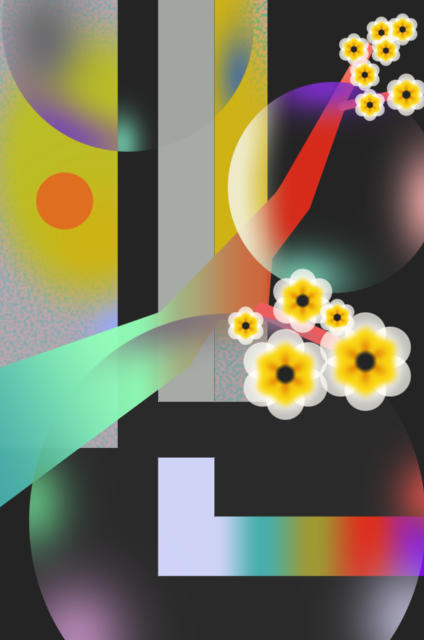
Give the GLSL for this background, as a WebGL 1 fragment shader.

```glsl
precision highp float;
uniform vec2 u_resolution;

const vec3 TEAL = vec3(.28, .68, .67);
const vec3 RED = vec3(.87, .17, .1);
const vec3 GOLD = vec3(.81, .7, .08);

vec2 gradient(vec2 cell) {
  float a = 6.2832 * fract(sin(dot(cell, vec2(127.1, 311.7))) * 4375.85);
  return vec2(cos(a), sin(a));
}

float noise(vec2 p) {
  vec2 i = floor(p), f = p - i, e = vec2(0, 1), u = f * f * (3. - 2. * f);
  return mix(
    mix(dot(gradient(i), f), dot(gradient(i + e.yx), f - e.yx), u.x),
    mix(dot(gradient(i + e), f - e), dot(gradient(i + e.yy), f - e.yy), u.x), u.y);
}

void paint(inout vec3 col, vec3 ink, float amount) { col = mix(col, ink, amount); }

float fill(float d, float px) { return 1. - smoothstep(-px, px, d); }

// Low corner in xy, high corner in zw
float box(vec2 p, vec4 b) {
  vec2 d = max(b.xy - p, p - b.zw);
  return max(d.x, d.y);
}

// Center in xy, size in zw
float glow(vec2 p, vec4 g) {
  vec2 q = (p - g.xy) / g.zw;
  return exp(-dot(q, q));
}

float side(vec2 p, vec2 a, vec2 b) {
  vec2 d = normalize(b - a);
  return dot(p - a, vec2(-d.y, d.x));
}

// Convex shape with four clockwise corners
float quad(vec2 p, vec4 a, vec4 b) {
  return max(max(side(p, a.xy, a.zw), side(p, a.zw, b.xy)),
    max(side(p, b.xy, b.zw), side(p, b.zw, a.xy)));
}

float stem(vec2 p, vec2 a, vec2 b, float width) {
  vec2 d = b - a;
  return length(p - a - d * clamp(dot(p - a, d) / dot(d, d), 0., 1.)) - width;
}

float ribbon(vec2 p) {
  float d = quad(p, vec4(-.01, .422, .251, .513), vec4(.301, .431, -.01, .2));
  d = min(d, quad(p, vec4(.245, .511, .34, .53), vec4(.345, .505, .295, .427)));
  d = min(d, quad(p, vec4(.251, .513, .434, .702), vec4(.418, .5, .335, .5)));
  d = min(d, quad(p, vec4(.43, .698, .5, .8), vec4(.484, .674, .418, .586)));
  d = min(d, quad(p, vec4(.432, .699, .549, .902), vec4(.54, .833, .484, .674)));
  return min(d, quad(p, vec4(.545, .895, .575, .935), vec4(.585, .925, .537, .833)));
}

vec3 ribbonColor(vec2 p) {
  vec3 c = mix(TEAL, vec3(.57, 1, .72), smoothstep(-.06, .28, p.x + .5 * p.y - .15));
  paint(c, vec3(.64, .7, .5), smoothstep(.21, .29, p.x));
  paint(c, vec3(.8, .4, .25), smoothstep(.27, .41, p.x));
  paint(c, RED, smoothstep(.4, .46, p.x));
  return mix(c, vec3(1, .45, .39), smoothstep(.78, .9, p.y));
}

// Center in xy, radius in z
void flower(inout vec3 col, vec2 p, vec3 f, float px) {
  vec2 q = (p - f.xy) / f.z;
  float r = length(q), lobes = cos(6. * atan(q.y, q.x + .00001));
  for (int i = 0; i < 6; i++) {
    float a = .5236 + 1.0472 * float(i);
    float d = length(q - .58 * vec2(cos(a), sin(a))) - .42;
    paint(col, vec3(1, .99, .96), fill(d, px / f.z) * (.72 + .2 * smoothstep(.95, .6, r)));
  }
  float k = r * (1. + .08 * lobes);
  paint(col, vec3(.98, .85, .08), 1. - smoothstep(.5, .74, k));
  paint(col, vec3(.9, .55, .03), (1. - smoothstep(.22, .56, k)) * (.65 - .3 * lobes));
  paint(col, vec3(.14), 1. - smoothstep(.13, .26, r));
}

void main() {
  float px = 1. / u_resolution.y;
  vec2 p = gl_FragCoord.xy * px;
  float grain = noise(p * 260.);
  vec3 speckle = mix(TEAL, vec3(.85, .62, .64), smoothstep(-.4, .3, noise(p * 190. + 37.)));

  // Left panel and top orb
  float orb = length(p - vec2(.2, .96)) - .197, inOrb = fill(orb, px);
  vec3 panel = mix(vec3(.68, .66, .69), speckle, .3 + .3 * grain);
  paint(panel, vec3(.6, .66, .96), glow(p, vec4(.19, .49, .05, .05)));
  float far = length((p - vec2(.14, .74)) / vec2(.19, .26)) + .06 * grain;
  vec3 yellow = mix(vec3(.73, .74, .15), GOLD, glow(p, vec4(.15, .63, .09, .09)));
  paint(panel, yellow, 1. - smoothstep(.55, 1., far));
  paint(panel, vec3(.43), inOrb * glow(p, vec4(.07, .94, .06, .09)));
  paint(panel, vec3(.48, .31, .66), inOrb * smoothstep(-.09, 0., orb) * glow(p, vec4(.1, .79, .12, .1)));
  paint(panel, vec3(.88, .43, .12), fill(length(p - vec2(.101, .686)) - .0445, px));
  vec3 col = mix(vec3(.14), vec3(.4, .7, .6), inOrb * glow(p, vec4(.19, .775, .03, .045)));
  paint(col, panel, fill(box(p, vec4(-1, .3, .184, 2)), px));

  // Silver and gold columns
  vec3 strip = mix(GOLD, speckle, .8 * glow(p, vec4(.42, 1, .035, .12)));
  paint(strip, mix(vec3(.62), speckle, .35 + .5 * grain), 1. - smoothstep(.45, .54, p.y));
  paint(strip, vec3(.33, .46, .56), inOrb * glow(p, vec4(.375, .88, .035, .07)));
  paint(col, vec3(.65, .67, .65) - .02 * inOrb, fill(box(p, vec4(.247, .372, .335, 2)), px));
  paint(col, strip, fill(box(p, vec4(.335, .372, .418, 2)), px));

  // Ribbon and stems
  paint(col, ribbonColor(p), .96 * fill(ribbon(p), px));
  float stems = min(stem(p, vec2(.535, .834), vec2(.62, .853), .007),
    stem(p, vec2(.41, .515), vec2(.52, .465), .012));
  paint(col, vec3(.93, .36, .36), fill(stems, px));

  // Right sphere
  float ball = length(p - vec2(.521, .707)) - .165, inBall = fill(ball, px);
  paint(col, vec3(.5, .18, .82), inBall * .9 * glow(p, vec4(.505, .865, .09, .04)));
  paint(col, vec3(.45, .78, .68), inBall * .9 * glow(p, vec4(.47, .565, .075, .045)));
  paint(col, vec3(.85, .6, .6), inBall * glow(p, vec4(.672, .685, .05, .085)));
  paint(col, vec3(.94, .93, .82), inBall * .95 * smoothstep(-.11, -.01, ball) * (1. - smoothstep(.37, .46, p.x)));

  // Spectrum bar under the large orb
  float big = .315 * (length((p - vec2(.3555, .186)) / vec2(.31, .324)) - 1.), inBig = fill(big, px);
  paint(col, vec3(.165), inBig * (1. - smoothstep(.15, .3, max(col.r, col.g))));
  vec3 bar = mix(vec3(.81, .83, .97), TEAL, smoothstep(.335, .41, p.x));
  paint(bar, vec3(.62, .6, .2), smoothstep(.41, .49, p.x));
  paint(bar, RED, smoothstep(.49, .575, p.x));
  paint(bar, vec3(.5, .05, .95), smoothstep(.58, .66, p.x));
  paint(col, bar, fill(min(box(p, vec4(.247, .1, .335, .285)), box(p, vec4(.33, .1, 2, .193))), px));
  paint(col, vec3(.48, .43, .48), inBig * .9 * smoothstep(-.09, 0., big) * glow(p, vec4(.27, .5, .13, .07)));
  paint(col, vec3(.6, .47, .6), inBig * .8 * glow(p, vec4(.44, .5, .06, .025)));
  paint(col, vec3(.36, .68, .47), inBig * glow(p, vec4(.05, .215, .055, .075)));
  paint(col, vec3(.68, .51, .68), inBig * glow(p, vec4(.12, 0, .08, .09)));
  paint(col, vec3(.66, .65, .74), inBig * glow(p, vec4(.64, .03, .075, .09)));
  paint(col, vec3(.72, .29, .27), inBig * glow(p, vec4(.67, .225, .05, .06)));

  // Blossoms
  flower(col, p, vec3(.473, .53, .05), px);
  flower(col, p, vec3(.527, .504, .029), px);
  flower(col, p, vec3(.384, .491, .03), px);
  flower(col, p, vec3(.446, .415, .071), px);
  flower(col, p, vec3(.571, .435, .077), px);
  flower(col, p, vec3(.553, .923, .025), px);
  flower(col, p, vec3(.596, .949, .025), px);
  flower(col, p, vec3(.629, .954, .025), px);
  flower(col, p, vec3(.603, .921, .024), px);
  flower(col, p, vec3(.57, .883, .025), px);
  flower(col, p, vec3(.635, .852, .033), px);
  flower(col, p, vec3(.578, .836, .025), px);
  gl_FragColor = vec4(col, 1);
}
```
